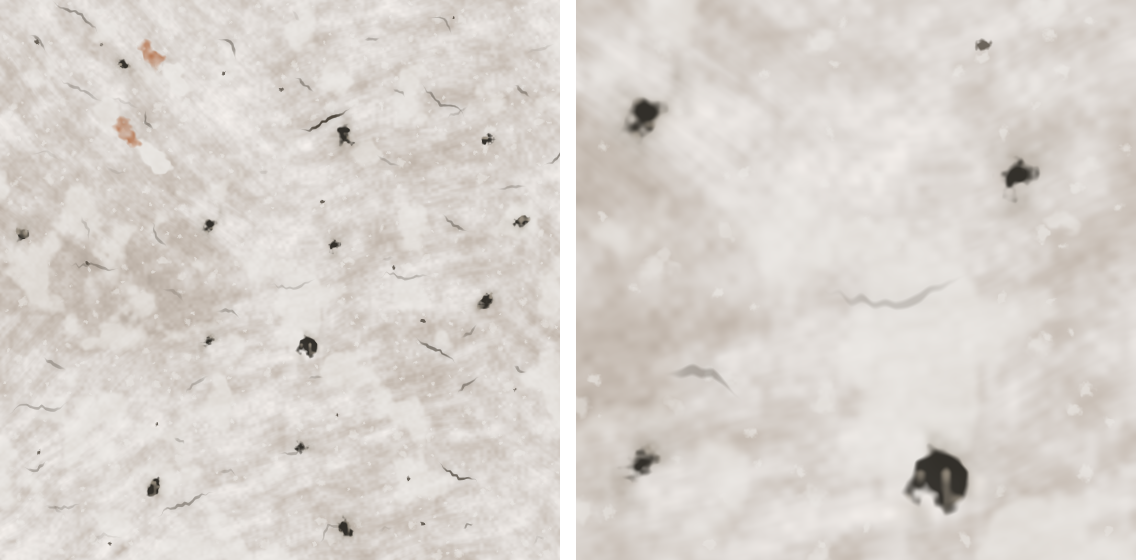
Left: the whole. Right: its middle third, enlarged.
This texture is drawn by a Shadertoy shader. Its source:

```glsl
// Pale weathered limestone with brushed grain, white flecks, dark pits, hairline cracks and rust stains.

const vec3 PIT_BLACK = vec3(0.15, 0.14, 0.12);
const vec3 CRACK_BROWN = vec3(0.27, 0.24, 0.20);
const vec3 HALO_TAUPE = vec3(0.58, 0.54, 0.48);
const vec3 FLECK_WHITE = vec3(0.925, 0.915, 0.90);
const vec3 RUST = vec3(0.72, 0.48, 0.34);

float hash(vec2 p) {
    vec3 q = fract(p.xyx * 0.1031);
    q += dot(q, q.yzx + 33.33);
    return fract((q.x + q.y) * q.z);
}

vec2 hash2(vec2 p) {
    return vec2(hash(p), hash(p + 57.3));
}

float noise(vec2 p) {
    vec2 i = floor(p), f = fract(p);
    f = f * f * (3.0 - 2.0 * f);
    return mix(mix(hash(i), hash(i + vec2(1, 0)), f.x),
               mix(hash(i + vec2(0, 1)), hash(i + vec2(1, 1)), f.x), f.y);
}

float fbm(vec2 p) {
    float sum = 0.0, weight = 0.53;
    for (int i = 0; i < 4; i++) {
        sum += weight * noise(p);
        p = p * 2.03 + 17.7;
        weight *= 0.5;
    }
    return sum;
}

vec2 rotate(vec2 p, float angle) {
    float c = cos(angle), s = sin(angle);
    return vec2(c * p.x + s * p.y, c * p.y - s * p.x);
}

// Noise stretched along a direction, centred on zero
float streaks(vec2 p, float angle) {
    vec2 q = rotate(p, angle);
    q.y += 0.03 * noise(p * 9.0);
    return fbm(q * vec2(11.0, 48.0) + 40.0) - 0.5;
}

// Ragged blob: signed distance, negative inside
float blob(vec2 q, vec2 p, float radius) {
    float ragged = noise(p * 1.1 / radius) - 0.5 + 0.5 * (noise(p * 2.7 / radius) - 0.5);
    return length(q) + ragged * radius * 1.1 - radius;
}

// Distance to the nearest of many blobs scattered on a jittered grid
float scatter(vec2 p, float cells, float radius, float chance, float seed) {
    vec2 home = floor(p * cells);
    float nearest = 1.0;
    for (int y = -1; y <= 1; y++)
    for (int x = -1; x <= 1; x++) {
        vec2 id = home + vec2(x, y);
        if (hash(id + seed + 3.7) > chance) continue;
        vec2 rnd = hash2(id + seed);
        vec2 q = rotate(p - (id + 0.15 + 0.7 * rnd) / cells, rnd.x * 6.28);
        q.y *= 1.0 + 0.7 * rnd.y;
        nearest = min(nearest, blob(q, p, radius * mix(0.55, 1.15, hash(id + seed + 9.1))));
    }
    return nearest;
}

// Darkness of short, wavering, tapered cracks
float cracks(vec2 p, float cells, float falling, float seed) {
    vec2 home = floor(p * cells);
    float dark = 0.0;
    for (int y = -1; y <= 1; y++)
    for (int x = -1; x <= 1; x++) {
        vec2 id = home + vec2(x, y);
        if (hash(id + seed + 5.3) > 0.62) continue;
        vec2 rnd = hash2(id + seed);
        float slope = mix(0.3, -0.65, max(falling, step(0.7, rnd.y))) + (rnd.x - 0.5) * 0.6;
        vec2 q = rotate(p - (id + 0.2 + 0.6 * rnd) / cells, slope);
        float halfLength = mix(0.08, 0.28, hash(id + seed + 8.2)) / cells;
        q.y += 0.02 * (noise(vec2(q.x * 34.0, seed + id.x * 7.0 + id.y)) - 0.5)
             + 0.005 * (noise(vec2(q.x * 150.0, id.y)) - 0.5);
        float taper = 1.0 - smoothstep(0.3, 1.0, abs(q.x) / halfLength);
        float width = 0.0026 * taper * mix(0.5, 1.2, noise(p * 90.0));
        float line = (1.0 - smoothstep(width - 0.0015, width + 0.002, abs(q.y))) * taper;
        float soft = 0.18 * taper * exp(-abs(q.y) * 130.0);
        float strength = mix(0.2, 0.95, pow(hash(id + seed + 2.9), 1.8));
        dark = max(dark, strength * max(line, soft));
    }
    return dark;
}

float cover(float d, float softness) {
    return 1.0 - smoothstep(-softness, softness, d);
}

// Stone colour for a brightness: darker tones turn warmer
vec3 stone(float tone) {
    float warmth = mix(0.042, 0.018, smoothstep(0.74, 0.90, tone));
    return vec3(tone, tone - warmth, tone - 2.0 * warmth + 0.003);
}

void mainImage(out vec4 fragColor, in vec2 fragCoord) {
    vec2 p = fragCoord / iResolution.xy;

    // Zones: a falling seam with a greyer slab below it
    float seamSide = dot(p - vec2(0.38, 0.62), vec2(0.73, 0.68)) + 0.07 * (fbm(p * 7.0) - 0.5);
    float slab = smoothstep(0.0, -0.07, seamSide) * smoothstep(0.22, 0.46, p.y);
    float seam = exp(-seamSide * seamSide * 350.0) * smoothstep(0.4, 0.52, p.y);
    float falling = smoothstep(0.58, 0.38, p.x) * smoothstep(0.4, 0.6, p.y);
    float lowerLeft = smoothstep(0.42, 0.2, p.x) * (1.0 - falling);

    // Broad clouding, brushed grain and fine speckle
    float grain = mix(streaks(p, 0.28), streaks(p, 0.7), lowerLeft);
    grain = mix(grain, streaks(p, -0.8), max(falling, 0.7 * smoothstep(0.82, 0.95, p.x)));
    float tone = 0.855 - 0.034 * slab + 0.13 * (fbm(p * 4.0 + 3.0) - 0.5) + 0.17 * grain;
    tone += 0.07 * (noise(p * 42.0) - 0.5) + 0.05 * (noise(p * 150.0) - 0.5);
    vec3 color = stone(tone);

    // White patches and flecks
    float patches = smoothstep(0.57, 0.72, fbm(p * 15.0 + 80.0) + 0.09 * seam);
    float flecks = cover(scatter(p, 20.0, 0.008, 0.45, 11.0), 0.004);
    float specks = cover(scatter(p, 42.0, 0.0035, 0.35, 71.0), 0.002);
    color = mix(color, FLECK_WHITE, max(0.65 * patches, max(0.55 * flecks, 0.6 * specks)));

    // Two rust stains, each with a pale chip beside it
    for (int i = 0; i < 2; i++) {
        vec2 q = rotate(p - vec2(0.272, 0.902) + float(i) * vec2(0.045, 0.137), -0.8);
        float chip = blob((q - vec2(0.065, 0.0)) * vec2(0.7, 1.2), p, 0.022);
        color = mix(color, FLECK_WHITE, 0.8 * cover(chip, 0.006));
        float stain = blob(q * vec2(0.75, 1.5), p, 0.017);
        color = mix(color, RUST, cover(stain, 0.007) * mix(0.35, 1.0, noise(p * 100.0)));
    }

    // Cracks, long and short
    color = mix(color, CRACK_BROWN, cracks(p, 4.5, falling, 23.0));
    color = mix(color, CRACK_BROWN, 0.5 * cracks(p, 8.0, falling, 131.0));

    // Pits with soft halos and mottled insides, then pin holes
    float pit = scatter(p, 6.0, 0.014, 0.36, 47.0);
    float halo = exp(-max(pit, 0.0) * 90.0) * smoothstep(0.2, 0.7, noise(p * 45.0));
    color = mix(color, HALO_TAUPE, 0.5 * halo);
    vec3 pitColor = mix(PIT_BLACK, HALO_TAUPE, smoothstep(0.5, 0.95, noise(p * 130.0)));
    color = mix(color, pitColor, 0.92 * cover(pit, 0.004));
    float pinHole = scatter(p, 9.0, 0.0038, 0.28, 203.0);
    color = mix(color, CRACK_BROWN, 0.75 * cover(pinHole, 0.0022));

    fragColor = vec4(clamp(color, 0.0, 1.0), 1.0);
}
```
